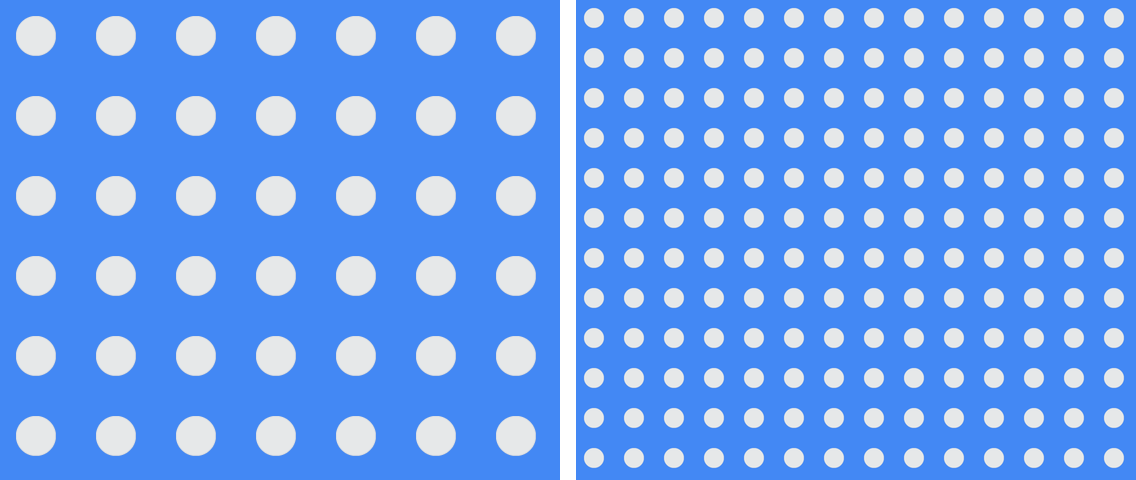
Left: one tile. Right: repeated 2 by 2.
This pattern is drawn by a Shadertoy shader. Its source:

```glsl
// Regular grid of pale grey dots with a faint shaded rim on a flat blue ground.
#define REPEATS vec2(7.0, 6.0)
#define CENTER vec2(0.4495, 0.5505)
#define RADIUS 0.2515
#define FLAT_EXTENT 0.249
#define RIM_WIDTH 0.012
#define RIM_STRENGTH 0.6
#define LIGHT_DIR vec2(-0.7071, 0.7071)
#define GROUND_COLOR vec3(0.262, 0.533, 0.957)
#define DOT_COLOR vec3(0.900, 0.908, 0.914)
#define RIM_COLOR vec3(0.70, 0.73, 0.77)

// Circle trimmed very slightly at its four extremes; distance in cell units.
float dotDistance(vec2 p) {
    vec2 a = abs(p);
    return max(length(p) - RADIUS, max(a.x, a.y) - FLAT_EXTENT);
}

void mainImage(out vec4 fragColor, in vec2 fragCoord) {
    // Whole cells across and down keep the tiling seamless.
    vec2 cell = fract(fragCoord / iResolution.xy * REPEATS);
    vec2 p = cell - CENTER;
    float pixel = REPEATS.y / iResolution.y;

    float d = dotDistance(p);
    float coverage = clamp(0.5 - d / pixel, 0.0, 1.0);

    // Thin rim, strongest on the side away from the light.
    float away = 0.5 - 0.5 * dot(p / max(length(p), 1e-4), LIGHT_DIR);
    float rim = smoothstep(-RIM_WIDTH - 0.5 * pixel, 0.5 * pixel, d);
    vec3 dotColor = mix(DOT_COLOR, RIM_COLOR, rim * RIM_STRENGTH * mix(0.4, 1.0, away));

    fragColor = vec4(mix(GROUND_COLOR, dotColor, coverage), 1.0);
}
```
